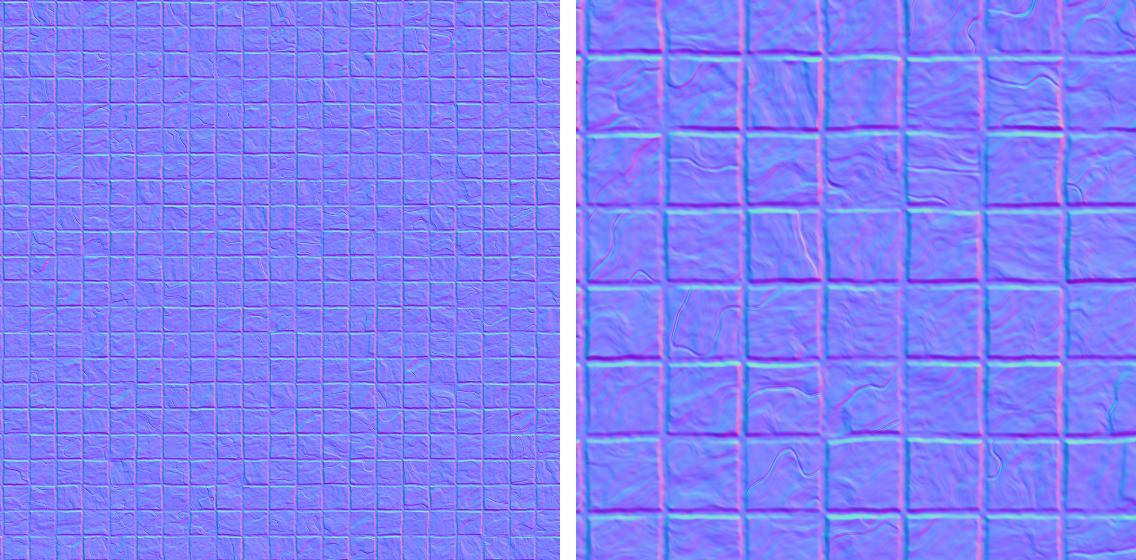
Left: the whole. Right: its middle third, enlarged.
Give the GLSL for this texture map, as a three.js fragment shader.

```glsl
varying vec2 vUv;

#define TILES vec2(21.0, 22.0)
#define GRID_SHIFT vec2(-0.096, 0.057)
#define JOINT_INNER 0.015
#define JOINT_OUTER 0.075
#define JOINT_DEPTH 0.030
#define DEPTH_VARIATION 0.028
#define ROCK_RELIEF 0.072
#define TILE_TILT 0.14
#define WOBBLE 0.05
#define SAMPLE_STEP 0.02

float hash(vec2 p) {
  return fract(sin(dot(p, vec2(127.1, 311.7))) * 43758.5453);
}

float noise(vec2 p) {
  vec2 i = floor(p);
  vec2 f = fract(p);
  f = f * f * f * (f * (f * 6.0 - 15.0) + 10.0);
  return mix(mix(hash(i), hash(i + vec2(1.0, 0.0)), f.x),
             mix(hash(i + vec2(0.0, 1.0)), hash(i + 1.0), f.x), f.y);
}

float fbm(vec2 p) {
  float sum = 0.0;
  float amplitude = 0.5;
  for (int i = 0; i < 4; i++) {
    sum += amplitude * noise(p);
    p = mat2(0.96, 0.28, -0.28, 0.96) * p * 2.03 + 7.3;
    amplitude *= 0.5;
  }
  return sum;
}

// Split stone: stretched grain, broken ledges and thin cracks
float rockHeight(vec2 q, vec2 id) {
  float pick = hash(id + 3.7);
  float angle = 0.25 + (hash(id + 8.1) - 0.5) * 1.1;
  angle += step(0.74, pick) * 1.2;
  float c = cos(angle);
  float s = sin(angle);
  vec2 grain = vec2(c * q.x + s * q.y, c * q.y - s * q.x);
  vec2 g = grain * vec2(1.6, 3.6) + id * 17.3;
  g += 0.9 * (noise(q * 3.0 + id * 5.1) - 0.5);

  float h = fbm(g) - 0.47;
  float ledgeSize = hash(id + 21.4);
  h += 0.4 * ledgeSize * ledgeSize * (smoothstep(0.48, 0.56, noise(g * 0.7 + 31.0)) - 0.5);
  float crack = abs(noise(g * 0.6 + 53.0) - 0.5);
  h -= 0.22 * step(0.68, hash(id + 12.9)) * (1.0 - smoothstep(0.0, 0.05, crack));
  return h + 0.12 * (noise(q * 11.0 + id * 3.0) - 0.5);
}

float surfaceHeight(vec2 p) {
  // Slightly uneven joints
  vec2 w = p + WOBBLE * (vec2(noise(p * 1.7), noise(p * 1.7 + 40.0)) - 0.5);
  w += 0.02 * (vec2(noise(p * 7.0), noise(p * 7.0 + 60.0)) - 0.5);
  vec2 id = mod(floor(w), TILES);
  vec2 q = fract(w) - 0.5;

  vec2 edge = smoothstep(JOINT_INNER, JOINT_OUTER, 0.5 - abs(q));
  float tile = edge.x * edge.y;

  vec2 tilt = vec2(hash(id + 1.3), hash(id + 6.2)) - 0.5;
  float stone = JOINT_DEPTH + DEPTH_VARIATION * hash(id + 15.6)
              + ROCK_RELIEF * rockHeight(q, id) + TILE_TILT * dot(tilt, q) * 0.5;
  float grout = 0.014 * noise(p * 13.0);
  return mix(grout, stone, tile);
}

void main() {
  vec2 p = vUv * TILES + GRID_SHIFT;
  vec2 dx = vec2(SAMPLE_STEP, 0.0);
  vec2 dy = dx.yx;

  // Slope of the relief, encoded as a tangent-space normal
  vec2 slope = vec2(surfaceHeight(p + dx) - surfaceHeight(p - dx),
                    surfaceHeight(p + dy) - surfaceHeight(p - dy)) / (2.0 * SAMPLE_STEP);
  vec3 normal = normalize(vec3(-slope, 1.0));
  gl_FragColor = vec4(normal * 0.5 + 0.5, 1.0);
}
```
